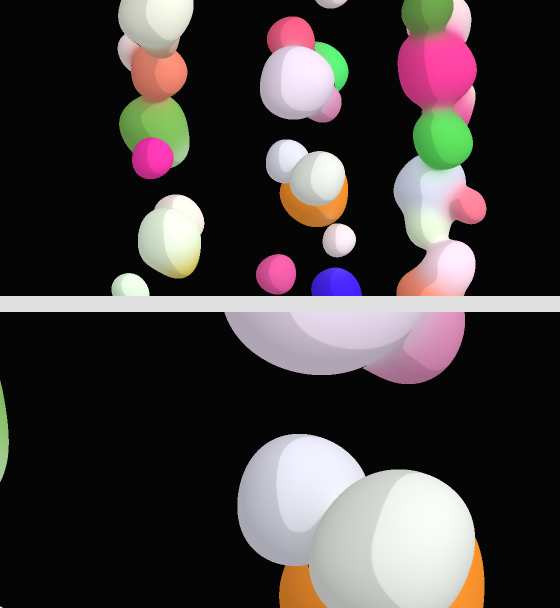
Top, the full canvas; bottom, a detail of the centre.
Give the GLSL for this background, as a Shadertoy shader.

```glsl
// Three loose columns of soft coloured blobs floating on black.
// Spheres are joined by a smooth minimum, ray marched straight on,
// and their tints melt into each other where they touch.

#define COUNT 11          // blobs in each column
#define R_MIN 0.055       // smallest radius, in canvas heights
#define R_MAX 0.130       // largest radius
#define DEPTH 0.22        // scatter towards and away from the viewer
#define MERGE 0.055       // width of the joints
#define BLEND 0.024       // width of the colour transitions
#define WOBBLE 0.007      // unevenness of the outlines
#define CRESCENT 0.11     // darkening of the side away from the light
#define BACKDROP vec3(0.018)
#define AA 2              // samples per pixel side
#define SEED 3.7

vec4 blobs[COUNT];        // centre, radius
vec3 tints[COUNT];

float hash(float n) {
    return fract(sin(n * 12.9898 + SEED * 78.233) * 43758.5453);
}

vec3 hash3(float n) {
    return vec3(hash(n), hash(n + 41.3), hash(n + 83.9));
}

// Mostly off-white, then pink, orange, green and a little blue
vec3 palette(float pick, float id) {
    vec3 vary = hash3(id + 200.0) - 0.5;
    if (pick < 0.46) return vec3(0.96, 0.95, 0.93) + 0.16 * vary;
    vec3 base = pick < 0.72 ? vec3(0.95, 0.40, 0.55)
              : pick < 0.84 ? vec3(0.98, 0.70, 0.36)
              : pick < 0.95 ? vec3(0.36, 0.78, 0.44)
              : vec3(0.08, 0.16, 0.92);
    return clamp(base + 0.38 * vary, 0.03, 1.0);
}

// Scatter the blobs of one column; column = (centre x, half width)
void placeBlobs(float index, vec2 column) {
    for (int i = 0; i < COUNT; i++) {
        float id = index * float(COUNT) + float(i);
        vec3 h = hash3(id + 1.0);
        float y = (float(i) + 0.5 + 0.7 * (h.y - 0.5)) / float(COUNT);
        y = mix(-0.05, 1.05, y);
        y += 0.03 * sin(19.0 * y + 2.1 * index);    // loose clusters
        float size = fract(id * 0.7548777 + 0.31);
        float r = mix(R_MIN, R_MAX, pow(size, 1.5)) * (0.92 + 0.18 * y);
        float side = mod(id, 2.0) * 2.0 - 1.0;
        float x = column.x + side * mix(-0.2, 1.0, h.x) * (column.y - r);
        blobs[i] = vec4(x, y, DEPTH * (2.0 * h.z - 1.0), r);
        tints[i] = palette(fract(id * 0.618034 + 0.17), id);
    }
}

vec3 warp(vec3 p) {
    return p + WOBBLE * sin(p.yzx * 23.0 + vec3(0.0, 1.7, 3.1));
}

float smoothMin(float a, float b) {
    float h = max(MERGE - abs(a - b), 0.0) / MERGE;
    return min(a, b) - 0.25 * MERGE * h * h;
}

float field(vec3 p) {
    p = warp(p);
    float d = 10.0;
    for (int i = 0; i < COUNT; i++)
        d = smoothMin(d, length(p - blobs[i].xyz) - blobs[i].w);
    return d;
}

vec3 normalAt(vec3 p) {
    vec2 e = vec2(0.002, -0.002);
    return normalize(e.xyy * field(p + e.xyy) + e.yyx * field(p + e.yyx)
                   + e.yxy * field(p + e.yxy) + e.xxx * field(p + e.xxx));
}

// Average of the tints, weighted by closeness to each blob
vec3 tintAt(vec3 p) {
    p = warp(p);
    vec4 sum = vec4(0.0);
    for (int i = 0; i < COUNT; i++) {
        float d = length(p - blobs[i].xyz) - blobs[i].w;
        sum += vec4(tints[i], 1.0) * exp(-d / BLEND);
    }
    return sum.rgb / sum.a;
}

vec3 shade(vec3 p) {
    vec3 n = normalAt(p);
    float diffuse = max(dot(n, normalize(vec3(0.35, 0.5, 0.8))), 0.0);
    float lit = smoothstep(0.0, 0.025, dot(n, normalize(vec3(0.7, 0.2, 0.7))) - 0.45);
    return tintAt(p) * (0.82 + 0.24 * diffuse) * (1.0 - CRESCENT * (1.0 - lit));
}

vec3 render(vec2 uv) {
    vec3 p = vec3(uv, DEPTH + 0.2);
    for (int i = 0; i < 70; i++) {
        float d = field(p);
        if (d < 0.0008) return shade(p);
        p.z -= 0.88 * d;
        if (p.z < -DEPTH - 0.2) break;
    }
    return BACKDROP;
}

void mainImage(out vec4 fragColor, in vec2 fragCoord) {
    float x = fragCoord.x / iResolution.y;
    float index = step(0.83, x) + step(1.31, x);
    vec2 column = index < 0.5 ? vec2(0.56, 0.25)
                : index < 1.5 ? vec2(1.075, 0.22) : vec2(1.50, 0.18);
    placeBlobs(index, column);

    vec3 sum = vec3(0.0);
    for (int k = 0; k < AA * AA; k++) {
        vec2 offset = (vec2(k % AA, k / AA) + 0.5) / float(AA) - 0.5;
        sum += clamp(render((fragCoord + offset) / iResolution.y), 0.0, 1.0);
    }
    fragColor = vec4(sum / float(AA * AA), 1.0);
}
```
